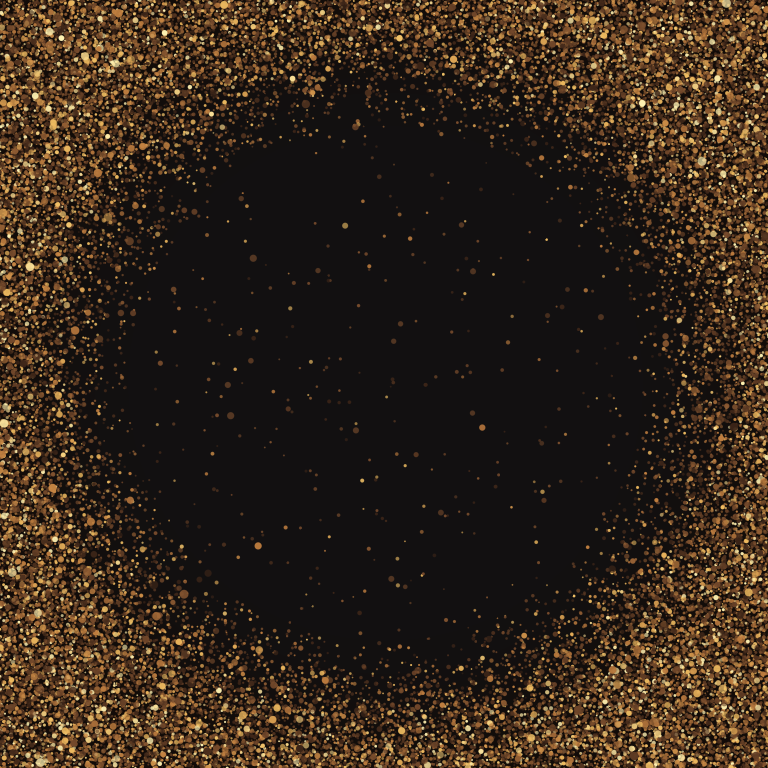
This background is drawn by a WebGL 2 fragment shader. Its source:

```glsl
#version 300 es
precision highp float;
// Gold glitter scattered around an empty dark disc.
// Rotated grids, fine to coarse, each hold one jittered dot per cell;
// a dot exists with a chance that grows with its distance from the disc.

uniform vec2 u_resolution;
out vec4 outColor;

float hash(vec2 p) {
    return fract(sin(dot(p, vec2(127.1, 311.7))) * 43758.5453);
}

mat2 rotation(float angle) {
    float c = cos(angle), s = sin(angle);
    return mat2(c, s, -s, c);
}

// Chance of glitter: a sparse rim, then a slow rise to the corners
float glitterDensity(vec2 p) {
    float r = length(p - vec2(0.002, 0.001));
    return step(0.335, r) * (0.07 + 0.93 * smoothstep(0.335, 0.55, r));
}

// Many browns and coppers, fewer golds, rare creams
vec3 glitterColor(float tone) {
    vec3 color = mix(vec3(0.23, 0.14, 0.09), vec3(0.46, 0.29, 0.17), smoothstep(0.0, 0.45, tone));
    color = mix(color, vec3(0.76, 0.50, 0.25), smoothstep(0.4, 0.68, tone));
    color = mix(color, vec3(0.94, 0.74, 0.38), smoothstep(0.66, 0.85, tone));
    return mix(color, vec3(1.0, 0.95, 0.70), smoothstep(0.85, 0.96, tone));
}

void main() {
    float side = min(u_resolution.x, u_resolution.y);
    vec2 p = (gl_FragCoord.xy - 0.5 * u_resolution) / side;
    float pixel = 1.0 / side;

    // Charcoal ground, a little warmer below the glitter
    vec3 color = mix(vec3(0.071, 0.064, 0.067), vec3(0.07, 0.045, 0.03), glitterDensity(p));

    // Dot layers, the coarse ones on top
    const int LAYERS = 12;
    for (int i = 0; i < LAYERS; i++) {
        float level = float(i) / float(LAYERS - 1);
        float cells = mix(150.0, 52.0, level);
        mat2 turn = rotation(float(i) * 1.37 + 0.4);
        vec2 grid = turn * p * cells;
        vec2 cell = floor(grid);
        vec2 seed = cell + float(i) * 17.3;

        // Keep every dot inside its own cell
        float radius = mix(0.14, 0.30, hash(seed + 5.1));
        vec2 jitter = vec2(hash(seed + 1.7), hash(seed + 9.2)) - 0.5;
        vec2 dotCenter = cell + 0.5 + jitter * (0.94 - 2.0 * radius);

        float density = glitterDensity(transpose(turn) * dotCenter / cells);
        float present = step(hash(seed + 3.3), density * mix(0.85, 0.32, level));

        // Dots near the rim are dimmer
        float tone = hash(seed + 7.9) * mix(0.88, 1.0, density);
        float opacity = mix(0.55, 1.0, hash(seed + 12.6));
        float dist = (length(grid - dotCenter) - radius) / cells;
        float disc = 1.0 - smoothstep(-0.7 * pixel, 0.7 * pixel, dist);
        color = mix(color, glitterColor(tone), disc * present * opacity);
    }

    outColor = vec4(color, 1.0);
}
```
